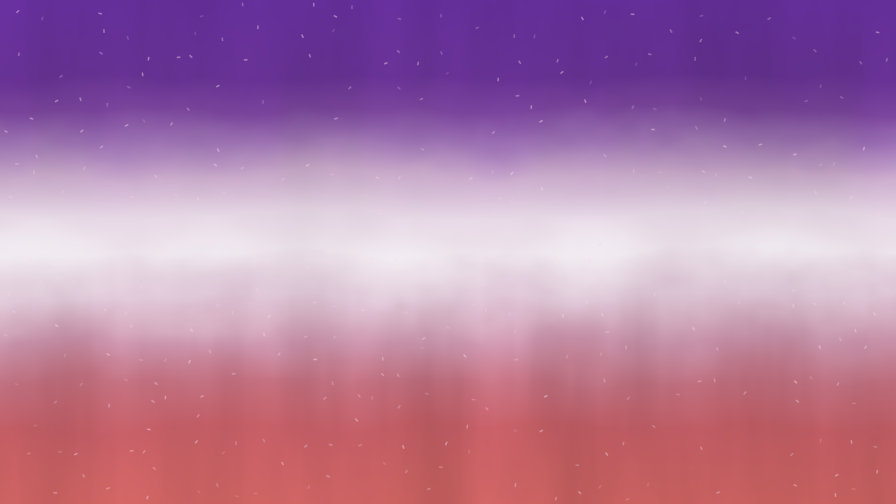
Write a WebGL 1 fragment shader that draws this background.

```glsl
precision highp float;
// A misty sky of three bands: violet above, a glowing white haze, coral below.
// A vertical colour ramp is bent by soft noise, shaded by tall streaks,
// lit by a row of glows and dusted with small tilted flecks.

uniform vec2 u_resolution;

#define BAND_WARP 0.045
#define STREAK_SHADE 0.20
#define CLOUD_SHADE 0.10
#define GLOW_STRENGTH 0.45
#define GLOW_SPACING 0.368
#define FLECK_CELLS 22.0
#define FLECK_SHARE 0.38
#define FLECK_LENGTH 0.0022
#define FLECK_WIDTH 0.0010
#define FLECK_ALPHA 0.50

float hash(vec2 p) {
  vec3 q = fract(vec3(p.xyx) * 0.1031);
  q += dot(q, q.yzx + 33.33);
  return fract((q.x + q.y) * q.z);
}

float valueNoise(vec2 p) {
  vec2 cell = floor(p);
  vec2 f = fract(p);
  f = f * f * (3.0 - 2.0 * f);
  float low = mix(hash(cell), hash(cell + vec2(1.0, 0.0)), f.x);
  float high = mix(hash(cell + vec2(0.0, 1.0)), hash(cell + 1.0), f.x);
  return mix(low, high, f.y);
}

float fbm(vec2 p) {
  float sum = 0.0;
  float weight = 0.533;
  for (int i = 0; i < 4; i++) {
    sum += weight * valueNoise(p);
    p = p * 2.03 + vec2(17.3, 9.1);
    weight *= 0.5;
  }
  return sum;
}

// Blends from the colour so far to the next stop between two heights
vec3 blendTo(vec3 colour, vec3 next, float from, float to, float y) {
  return mix(colour, next, clamp((y - from) / (to - from), 0.0, 1.0));
}

vec3 bandColour(float y) {
  vec3 c = vec3(0.79, 0.38, 0.375);
  c = blendTo(c, vec3(0.75, 0.36, 0.39), 0.00, 0.15, y);
  c = blendTo(c, vec3(0.745, 0.43, 0.49), 0.15, 0.24, y);
  c = blendTo(c, vec3(0.78, 0.57, 0.66), 0.24, 0.32, y);
  c = blendTo(c, vec3(0.87, 0.78, 0.84), 0.32, 0.41, y);
  c = blendTo(c, vec3(0.925, 0.89, 0.92), 0.41, 0.50, y);
  c = blendTo(c, vec3(0.89, 0.83, 0.885), 0.50, 0.575, y);
  c = blendTo(c, vec3(0.77, 0.65, 0.775), 0.575, 0.655, y);
  c = blendTo(c, vec3(0.60, 0.44, 0.68), 0.655, 0.72, y);
  c = blendTo(c, vec3(0.46, 0.26, 0.59), 0.72, 0.785, y);
  c = blendTo(c, vec3(0.39, 0.19, 0.56), 0.785, 0.85, y);
  return blendTo(c, vec3(0.385, 0.18, 0.59), 0.85, 1.0, y);
}

// Row of soft lights along the middle of the haze
float glowRow(vec2 p) {
  float light = 0.0;
  for (int i = 0; i < 5; i++) {
    float n = float(i);
    vec2 centre = vec2(0.06 + GLOW_SPACING * n, 0.505 + 0.015 * sin(n * 2.2));
    vec2 d = (p - centre) / vec2(0.10, 0.05);
    light += exp(-dot(d, d)) * (0.75 + 0.25 * cos(n * 1.6));
  }
  return light;
}

// One short stroke per chosen cell, kept clear of the cell border
float flecks(vec2 p, float pixel) {
  vec2 cell = floor(p * FLECK_CELLS);
  float seed = hash(cell + 71.0);
  vec2 spot = vec2(hash(cell + 3.7), hash(cell + 19.1)) * 0.7 + 0.15;
  vec2 d = p - (cell + spot) / FLECK_CELLS;
  float angle = 6.2832 * hash(cell + 41.3);
  vec2 along = vec2(cos(angle), sin(angle));
  d -= along * clamp(dot(d, along), -FLECK_LENGTH, FLECK_LENGTH);
  float stroke = 1.0 - smoothstep(0.0, FLECK_WIDTH + pixel, length(d));
  return stroke * step(seed, FLECK_SHARE) * mix(0.3, 1.0, hash(cell + 57.9));
}

void main() {
  vec2 p = gl_FragCoord.xy / u_resolution.y;

  // Noise fields: tall streaks and rounder clouds
  float streak = fbm(vec2(p.x * 8.0 + 4.0, p.y * 1.5)) - 0.5;
  float cloud = fbm(p * vec2(6.0, 9.0) + 23.0) - 0.5;
  float haze = exp(-pow((p.y - 0.51) / 0.15, 2.0));

  // Bands with their light and shade
  vec3 colour = bandColour(p.y + BAND_WARP * (0.6 * streak + cloud));
  colour *= 1.0 + STREAK_SHADE * streak * (1.0 - 0.8 * haze);
  colour += CLOUD_SHADE * cloud * haze * vec3(0.7, 1.0, 0.8);
  float glow = GLOW_STRENGTH * glowRow(p) * (1.0 + cloud);
  colour = mix(colour, vec3(0.96, 0.945, 0.965), clamp(glow, 0.0, 1.0));

  // Dust
  float dust = FLECK_ALPHA * flecks(p, 1.0 / u_resolution.y);
  colour = mix(colour, vec3(0.95, 0.84, 0.92), dust);
  gl_FragColor = vec4(clamp(colour, 0.0, 1.0), 1.0);
}
```
